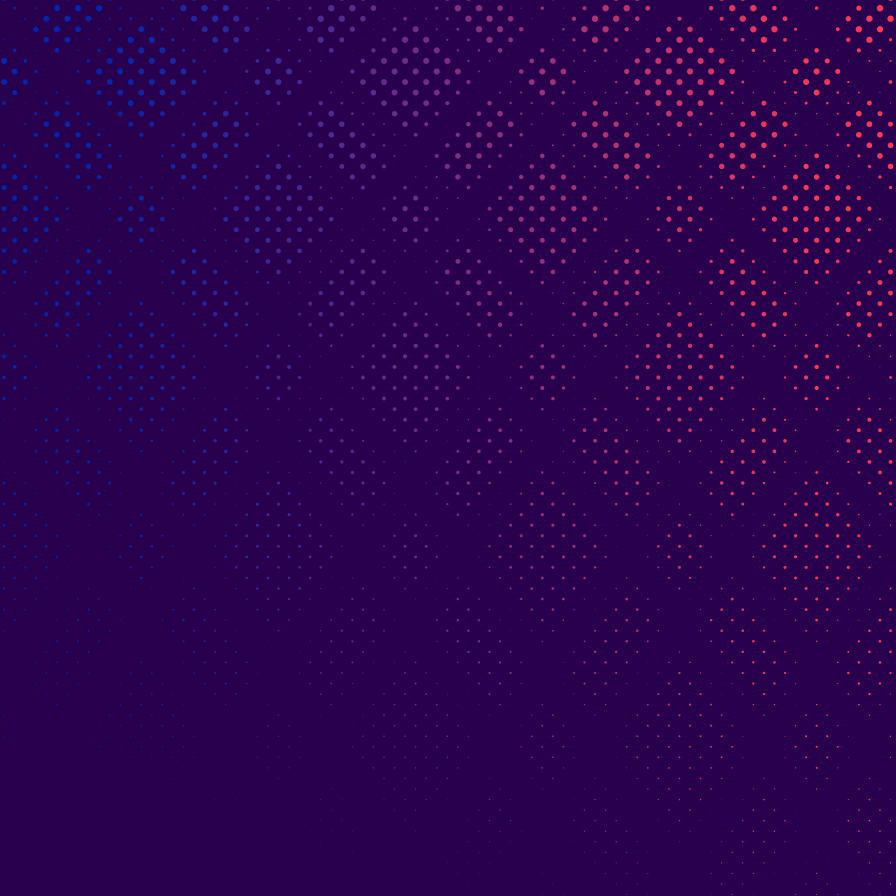
A three.js fragment shader for this background:

```glsl
// Halftone field of staggered dots, blue to coral, swelling in diamonds and fading downward.
varying vec2 vUv;

const vec3 BACKGROUND = vec3(0.160, 0.0, 0.305);
const vec3 DOT_LEFT = vec3(0.0, 0.14, 0.67);
const vec3 DOT_RIGHT = vec3(1.0, 0.22, 0.33);
const vec2 COLOR_RANGE = vec2(0.12, 0.92);

const float PITCH = 0.011777;                 // half the spacing of dots in a row
const vec2 GRID_ORIGIN = vec2(0.0046, 0.0091);
const float RADIUS_TOP = 0.0036;
const float RADIUS_DROP = 0.0030;             // radius lost from top to bottom
const float RADIUS_LEFT_DROP = 0.0007;        // extra loss toward the lower left

const vec2 DIAMOND_CENTER = vec2(0.7595, 0.0846);
const float DIAMOND_WIDTH = 0.1504;
const float DIAMOND_HEIGHT = 0.1465;
const float DIAMOND_STRETCH = 0.01016;        // diamonds grow taller downward
const float SEAM_OFFSET = 0.62;
const vec2 SEAM_RAMP = vec2(-0.05, 0.26);

// Nearest point of the staggered lattice, found along its diagonals.
vec2 nearestDot(vec2 p) {
  vec2 g = (p - GRID_ORIGIN) / PITCH;
  vec2 diagonal = 2.0 * floor(vec2(g.x + g.y, g.x - g.y) * 0.5) + 1.0;
  vec2 cell = 0.5 * vec2(diagonal.x + diagonal.y, diagonal.x - diagonal.y);
  return GRID_ORIGIN + cell * PITCH;
}

// Diamond coordinates; the vertical one solves a quadratic spacing.
vec2 diamondPhase(vec2 p) {
  vec2 d = p - DIAMOND_CENTER;
  float root = sqrt(max(DIAMOND_HEIGHT * DIAMOND_HEIGHT + 4.0 * DIAMOND_STRETCH * d.y, 0.0));
  return vec2(d.x / DIAMOND_WIDTH, (root - DIAMOND_HEIGHT) / (2.0 * DIAMOND_STRETCH));
}

// Falls to zero on paired seams that repeat every two units.
float seam(float t) {
  float distanceToSeam = abs(abs(mod(t + 1.0, 2.0) - 1.0) - SEAM_OFFSET);
  return smoothstep(SEAM_RAMP.x, SEAM_RAMP.y, distanceToSeam);
}

float dotRadius(vec2 center) {
  vec2 phase = diamondPhase(center);
  float swell = seam(phase.x + phase.y) * seam(phase.x - phase.y);
  float base = RADIUS_TOP - center.y * (RADIUS_DROP + RADIUS_LEFT_DROP * (1.0 - center.x));
  return max(base, 0.0) * swell;
}

void main() {
  vec2 p = vec2(vUv.x, 1.0 - vUv.y);          // y runs down from the top
  vec2 center = nearestDot(p);
  float radius = dotRadius(center);

  // Smooth edge, with dots below a pixel fading out.
  float pixel = max(fwidth(vUv.x), 0.00001);
  float coverage = clamp((radius - length(p - center)) / pixel + 0.5, 0.0, 1.0);
  coverage *= min(1.0, 2.0 * radius / pixel);

  float blend = clamp((center.x - COLOR_RANGE.x) / (COLOR_RANGE.y - COLOR_RANGE.x), 0.0, 1.0);
  vec3 dotColor = mix(DOT_LEFT, DOT_RIGHT, blend);
  gl_FragColor = vec4(mix(BACKGROUND, dotColor, coverage), 1.0);
}
```
